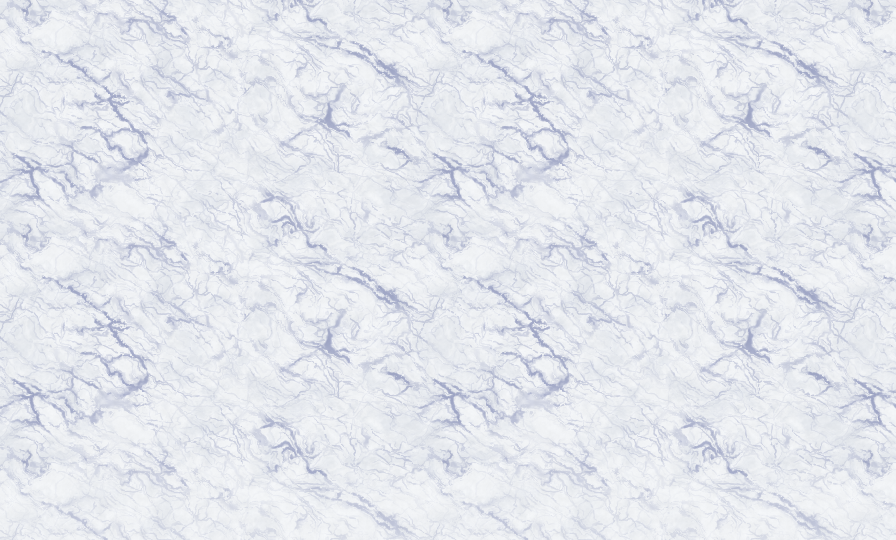
This texture is drawn by a WebGL 2 fragment shader. Its source:

```glsl
#version 300 es
precision highp float;
// Pale white marble with thin, broken blue-grey veins, tiled about 2.1 times across and 2.4 down.
uniform vec2 u_resolution;
out vec4 fragColor;

const vec2 TILE = vec2(0.779, 0.418); // size of one repeat, in canvas heights

// Random pair for a lattice cell, wrapped after n cells
vec2 hash2(vec2 cell, vec2 n) {
  cell = mod(cell, n);
  vec2 k = vec2(dot(cell, vec2(127.1, 311.7)), dot(cell, vec2(269.5, 183.3)));
  return fract(sin(k + n.x * 1.7) * 43758.55);
}

// Smooth value noise that repeats over the unit square
float noise(vec2 p, vec2 n) {
  p *= n;
  vec2 i = floor(p), f = fract(p);
  f = f * f * (3.0 - 2.0 * f);
  float low = mix(hash2(i, n).x, hash2(i + vec2(1, 0), n).x, f.x);
  float high = mix(hash2(i + vec2(0, 1), n).x, hash2(i + 1.0, n).x, f.x);
  return mix(low, high, f.y);
}

// Layered noise centred on zero; a larger gain is rougher
float fbm(vec2 p, vec2 n, float gain) {
  float sum = 0.0, amplitude = 0.5;
  for (int i = 0; i < 5; i++) {
    sum += amplitude * (noise(p, n) - 0.5);
    n *= 2.0;
    amplitude *= gain;
  }
  return sum;
}

// Distance to the nearest border between cells, in canvas heights
float cracks(vec2 p, vec2 n) {
  p *= n;
  vec2 i = floor(p);
  float nearest = 9.0, second = 9.0;
  for (int y = -1; y <= 1; y++)
    for (int x = -1; x <= 1; x++) {
      vec2 cell = i + vec2(x, y);
      float d = length(cell + hash2(cell, n) - p);
      second = min(second, max(d, nearest));
      nearest = min(nearest, d);
    }
  float d = 0.5 * (second - nearest) * TILE.y / n.y;
  // Divide by the slope so that the warp does not swell the lines
  float slope = length(vec2(dFdx(d), dFdy(d))) * u_resolution.y;
  return d / clamp(slope, 0.35, 1.5);
}

// Smooth-edged line of half width w around distance d
float line(float d, float w) {
  float px = 0.8 / u_resolution.y;
  return (1.0 - smoothstep(w * 0.3, w + px, d)) * min(1.0, w / px + 0.2);
}

void main() {
  vec2 canvas = gl_FragCoord.xy / u_resolution.y;
  vec2 uv = canvas / TILE;

  // Shear so that the grain falls to the right, then warp for ragged edges
  vec2 grain = vec2(uv.x, uv.y + uv.x);
  vec2 warp = vec2(fbm(uv + 0.37, vec2(8, 5), 0.58), fbm(uv + 0.71, vec2(9, 5), 0.58));
  vec2 bent = grain + warp * vec2(0.10, 0.17);
  vec2 upright = uv + warp * vec2(0.10, 0.17);

  // Regions where the veins gather, and ragged breaks along them
  float gather = smoothstep(0.25, 0.75, noise(bent + 0.13, vec2(5, 6)));
  float breaks = smoothstep(-0.12, 0.17, fbm(uv + 0.53, vec2(15, 9), 0.65));
  float strength = gather * breaks;

  // Main veins along the grain, flatter branches, steep cracks and hairlines
  float main_d = cracks(bent, vec2(4, 7));
  float branch_d = cracks(upright + 0.29, vec2(6, 7));
  float vein = line(main_d, mix(0.0009, 0.0040, strength)) * (0.2 + 0.65 * strength);
  vein = max(vein, line(branch_d, mix(0.0008, 0.0030, strength)) * (0.15 + 0.6 * strength));
  vein = max(vein, line(cracks(upright, vec2(8, 3)), 0.0014) * (0.1 + 0.35 * breaks * (1.0 - gather)));
  vein = max(vein, line(cracks(bent + 0.61, vec2(9, 14)), 0.0012) * (0.05 + 0.32 * breaks));
  vein = max(vein, line(cracks(upright + 0.47, vec2(17, 16)), 0.0009) * 0.22 * breaks);

  // Crumbled stain beside the stronger veins
  float crumbs = smoothstep(0.0, 0.16, fbm(bent + 0.17, vec2(24, 26), 0.7));
  float halo = 1.0 - smoothstep(0.0, 0.011, min(main_d, branch_d));
  vein = max(vein, halo * crumbs * gather * 0.4);

  // Fine mottling, slightly greyer near one side of each repeat
  float cloud = fbm(upright + 0.83, vec2(15, 10), 0.75);
  float side = cos(6.2832 * (uv.x - 0.06));
  float shade = smoothstep(-0.16, 0.42, cloud + 0.03 * side + 0.03 * gather);
  float speckle = fbm(uv + 0.41, vec2(60, 32), 0.7);

  // The lowest strip is a little cleaner
  float clean = mix(0.6, 1.0, smoothstep(0.06, 0.17, canvas.y + 0.1 * warp.y));
  vec3 color = mix(vec3(0.945, 0.953, 0.962), vec3(0.862, 0.880, 0.908), shade * 0.65 * clean);
  color = mix(color, vec3(0.575, 0.605, 0.745), vein * clean);
  color += speckle * 0.04;
  fragColor = vec4(clamp(color, 0.0, 1.0), 1.0);
}
```
